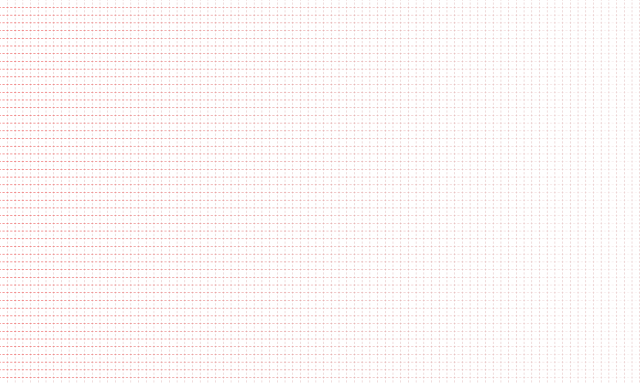
Write a WebGL 2 fragment shader that draws this pattern.

```glsl
#version 300 es
precision highp float;

#define CELLS_ACROSS 83.0
#define LINE_WIDTH 0.07
#define DASHES_PER_CELL 2.0
#define DASH_FILL 0.58
#define ROW_ALPHA_LEFT 0.95
#define ROW_ALPHA_RIGHT 0.10
#define COLUMN_ALPHA 0.36
#define PAPER vec3(1.0)
#define RED vec3(0.93, 0.20, 0.20)
#define ROSE vec3(0.70, 0.32, 0.32)

uniform vec2 u_resolution;
out vec4 fragColor;

// Share of a pixel-wide window covered by bands centred on each period
vec2 bandCoverage(vec2 x, float period, float width, float pixel) {
    vec2 d = x - period * round(x / period);
    vec2 low = max(d - 0.5 * pixel, vec2(-0.5 * width));
    vec2 high = min(d + 0.5 * pixel, vec2(0.5 * width));
    return clamp((high - low) / pixel, 0.0, 1.0);
}

void main() {
    // Cell units, counted from the upper left corner
    float pixel = CELLS_ACROSS / u_resolution.x;
    vec2 cell = vec2(gl_FragCoord.x, u_resolution.y - gl_FragCoord.y) * pixel;
    cell += 0.5 * LINE_WIDTH;
    float across = gl_FragCoord.x / u_resolution.x;

    // Thin grid lines, broken into dashes that meet at the crossings
    float dashPeriod = 1.0 / DASHES_PER_CELL;
    vec2 line = bandCoverage(cell, 1.0, LINE_WIDTH, pixel);
    vec2 dash = bandCoverage(cell, dashPeriod, dashPeriod * DASH_FILL, pixel);
    float column = line.x * dash.y;
    float row = line.y * dash.x;

    // Rows fade and lose their red toward the right
    float rowAlpha = mix(ROW_ALPHA_LEFT, ROW_ALPHA_RIGHT, across);
    vec3 rowColor = mix(RED, ROSE, across);

    vec3 color = mix(PAPER, ROSE, column * COLUMN_ALPHA);
    color = mix(color, rowColor, row * rowAlpha);
    fragColor = vec4(color, 1.0);
}
```
